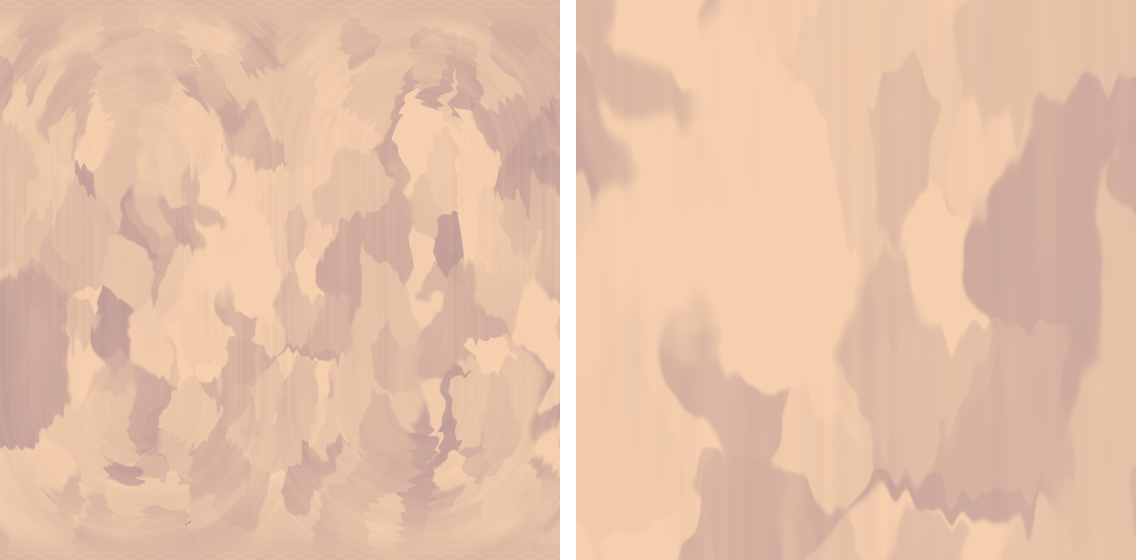
Left: the whole. Right: its middle third, enlarged.
Reproduce this texture procedurally as a Shadertoy shader.

```glsl
// Dry-brushed patches in peach and mauve: three layers of warped cells are
// painted over each other, their ragged edges and fine bristle streaks follow
// two upright stadium-shaped loops that fade into calm scalloped borders.

const vec3 MAUVE = vec3(0.745, 0.605, 0.595);
const vec3 BEIGE = vec3(0.885, 0.745, 0.650);
const vec3 PEACH = vec3(0.965, 0.812, 0.682);

float hash(vec2 p) {
    vec3 q = fract(p.xyx * 0.1031);
    q += dot(q, q.yzx + 33.33);
    return fract((q.x + q.y) * q.z);
}

float noise(vec2 p) {
    vec2 cell = floor(p), f = fract(p);
    f = f * f * (3.0 - 2.0 * f);
    float low = mix(hash(cell), hash(cell + vec2(1, 0)), f.x);
    float high = mix(hash(cell + vec2(0, 1)), hash(cell + vec2(1, 1)), f.x);
    return mix(low, high, f.y);
}

float fbm(vec2 p) {
    float sum = 0.0, gain = 0.533;
    for (int i = 0; i < 4; i++) {
        sum += gain * noise(p);
        p = p * 2.03 + 17.7;
        gain *= 0.5;
    }
    return sum;
}

// Paints one layer of cells over a tone; weights blend the edges smoothly
float paintPatches(float tone, vec2 p, vec2 grid, float coverage, float sharpness, float seed) {
    p = p * grid + seed;
    vec2 home = floor(p);
    vec3 sum = vec3(0.0);
    for (int y = -1; y <= 1; y++) {
        for (int x = -1; x <= 1; x++) {
            vec2 cell = home + vec2(x, y);
            vec2 jitter = vec2(hash(cell + 11.3), hash(cell + 47.9));
            float weight = exp(-sharpness * length(cell + jitter - p));
            float opacity = step(hash(cell + 83.1), coverage) * mix(0.6, 1.0, hash(cell + 29.7));
            sum += weight * vec3(hash(cell + 61.5) * opacity, opacity, 1.0);
        }
    }
    sum.xy /= sum.z;
    return tone * (1.0 - sum.y) + sum.x;
}

// Offset from the spine of the nearest loop; its length is the loop radius
vec2 spineOffset(vec2 p, float halfSpine) {
    float y = p.y - 0.5;
    return vec2((fract(p.x * 2.0) - 0.5) * 0.5, sign(y) * max(abs(y) - halfSpine, 0.0));
}

// Small overlapping arcs along the border
float scallops(float x, float edge, float count) {
    float u = fract(x * count) - 0.5;
    return cos(6.2832 * (edge * 75.0 + 2.2 * u * u));
}

vec3 palette(float tone) {
    vec3 color = mix(MAUVE, BEIGE, clamp(tone * 2.0, 0.0, 1.0));
    return mix(color, PEACH, clamp((tone - 0.5) * 2.7, 0.0, 1.0));
}

void mainImage(out vec4 fragColor, in vec2 fragCoord) {
    vec2 p = fragCoord / iResolution.xy;
    float edge = 0.5 - abs(p.y - 0.5);

    // Brush direction along the loops
    vec2 offset = spineOffset(p, 0.22);
    float radius = length(offset);
    float along = p.y * 3.0 + p.x * 7.0;
    float turn = p.x < 0.5 ? 1.0 : -1.0;
    vec2 brush = turn * vec2(-offset.y, offset.x) / max(radius, 0.08);

    // Wobbly outlines with bristle-torn ends
    vec2 wobble = vec2(fbm(p * 9.0), fbm(p * 9.0 + 40.0)) - 0.5;
    float bristle = noise(vec2(radius * 150.0, along * 2.0)) - 0.5;
    vec2 q = p + wobble * vec2(0.085, 0.10) + brush * bristle * 0.025;

    // Patches from broad to small
    float sharpness = mix(25.0, 85.0, smoothstep(0.25, 0.6, noise(p * 8.0 + 5.0)));
    float tone = paintPatches(0.52, q, vec2(9.0, 5.5), 1.0, sharpness, 3.2);
    tone = paintPatches(tone, q, vec2(13.0, 8.0), 0.55, sharpness, 31.6);
    tone = paintPatches(tone, q, vec2(19.0, 12.0), 0.28, sharpness, 72.4);
    tone += 0.03 + 0.18 * (fbm(p * vec2(14.0, 7.0) + 90.0) - 0.5);

    // Broad arcs sweep over the ends of the loops
    float arcs = noise(vec2(radius * 34.0, along * 0.8 + 20.0));
    float ends = 1.0 - smoothstep(0.05, 0.20, edge);
    tone = mix(tone, 0.24 + 0.5 * arcs, 0.65 * ends);

    // Fine streaks, strongest where the loops meet
    float streaks = noise(vec2(radius * 95.0, along)) + noise(vec2(radius * 210.0, along * 1.5)) - 1.0;
    float seam = smoothstep(0.20, 0.25, abs(offset.x));
    tone += streaks * mix(0.08, 0.15, seam) * smoothstep(0.0, 0.06, radius);

    // Calm borders
    float calm = 1.0 - smoothstep(0.015, 0.06, edge + 0.02 * wobble.y);
    float border = 0.45 + 0.08 * (arcs - 0.5) + 0.04 * scallops(p.x, edge, 28.0) * (1.0 - smoothstep(0.01, 0.04, edge));
    tone = mix(tone, border, 0.85 * calm);

    fragColor = vec4(palette(tone), 1.0);
}
```
